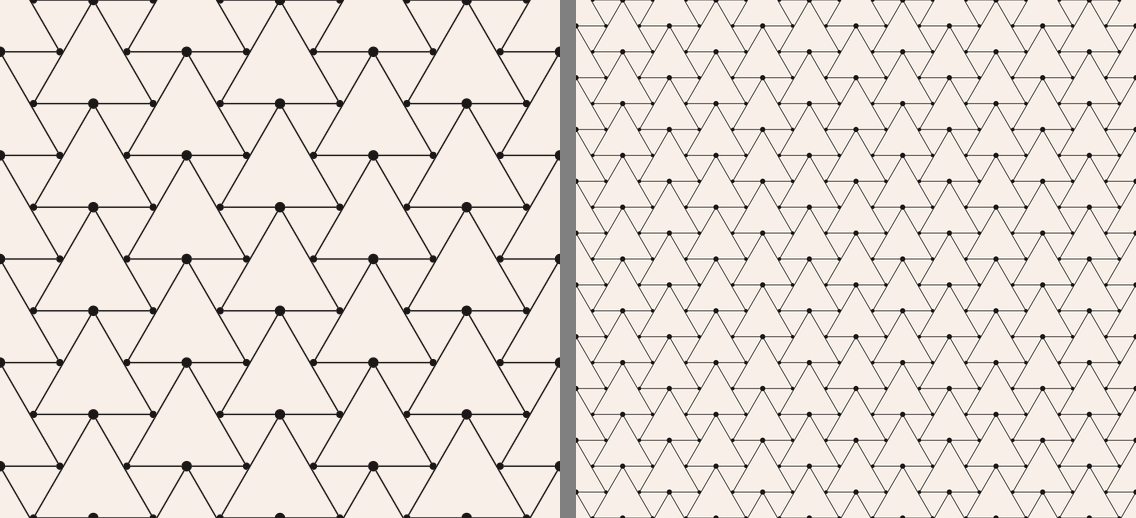
Left, the tile; right, the same tile 2 across and 2 down.
This pattern is drawn by a Shadertoy shader. Its source:

```glsl
// Staggered outlined triangles with round dots at their corners, dark ink on cream.
#define COLUMNS 3.0
#define ROWS 5.0
#define HALF_BASE 0.3205
#define HALF_LINE 0.0038
#define APEX_DOT 0.028
#define CORNER_DOT 0.0195
#define PAPER vec3(0.967, 0.937, 0.910)
#define INK vec3(0.110, 0.094, 0.094)

float segmentDistance(vec2 p, vec2 a, vec2 b) {
    vec2 pa = p - a, ba = b - a;
    return length(pa - ba * clamp(dot(pa, ba) / dot(ba, ba), 0.0, 1.0));
}

// Distance to one lattice of stacked triangles; bases lie at whole multiples of rowHeight.
float triangleStack(vec2 p, float rowHeight) {
    // Fold into one column, mirrored about its axis
    float x = abs(fract(p.x) - 0.5);
    float y = mod(p.y, rowHeight);
    vec2 side = vec2(x, y);
    vec2 base = vec2(x, min(y, rowHeight - y));
    vec2 corner = vec2(HALF_BASE, 0.0);

    // Outline
    float d = segmentDistance(side, corner, vec2(0.0, rowHeight));
    d = min(d, segmentDistance(base, vec2(0.0), corner)) - HALF_LINE;

    // Dots
    d = min(d, length(base) - APEX_DOT);
    return min(d, length(base - corner) - CORNER_DOT);
}

void mainImage(out vec4 fragColor, in vec2 fragCoord) {
    // One unit is the column pitch
    float pixel = COLUMNS / iResolution.x;
    float rowHeight = iResolution.y * pixel / ROWS;
    vec2 p = fragCoord * pixel;

    // Two lattices, shifted by half a column and half a row
    float d = triangleStack(p, rowHeight);
    d = min(d, triangleStack(p + 0.5 * vec2(1.0, rowHeight), rowHeight));

    float coverage = clamp(0.5 - d / pixel, 0.0, 1.0);
    fragColor = vec4(mix(PAPER, INK, coverage), 1.0);
}
```
